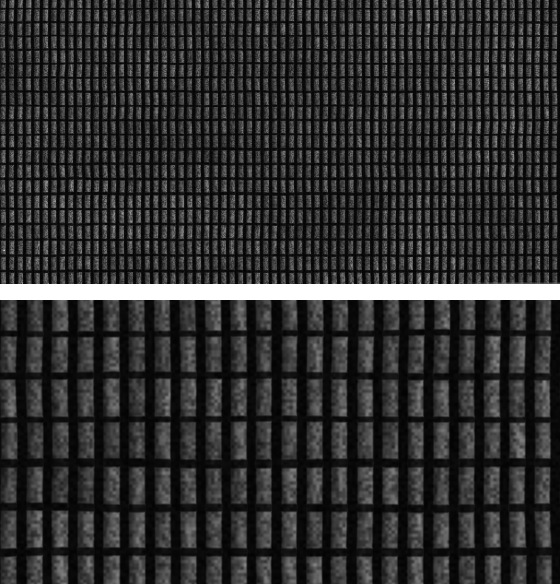
Top: the whole. Bottom: its middle third, enlarged.
Write a Shadertoy shader that draws this pattern.

```glsl
float hash(vec2 p) {
    return fract(sin(dot(p, vec2(127.1, 311.7))) * 43758.5453);
}

float valueNoise(vec2 p) {
    vec2 cell = floor(p), f = fract(p);
    f = f * f * (3.0 - 2.0 * f);
    return mix(mix(hash(cell), hash(cell + vec2(1, 0)), f.x),
               mix(hash(cell + vec2(0, 1)), hash(cell + vec2(1, 1)), f.x), f.y);
}

// Coverage of a groove centred on the nearest whole number
float groove(float x, float halfWidth, float soft) {
    float d = abs(x - floor(x + 0.5));
    return 1.0 - smoothstep(halfWidth - soft, halfWidth + soft, d);
}

void mainImage(out vec4 fragColor, in vec2 fragCoord) {
    vec2 uv = fragCoord / iResolution.xy;
    vec2 pixel = 1.0 / iResolution.xy;
    float down = 1.0 - uv.y - 0.031;

    // Grid of ribs; rows grow slightly taller towards the bottom
    vec2 grid = vec2(uv.x * 66.0 + 0.15, down * (21.1 - 1.75 * down));
    grid.x += 0.12 * (valueNoise(uv * vec2(9.0, 14.0)) - 0.5);
    grid.y += 0.06 * (valueNoise(uv * vec2(22.0, 19.0) + 7.0) - 0.5);
    vec2 tile = floor(grid);
    float across = fract(grid.x);

    // Rounded rib, lit a little to the right of its middle
    float rib = 0.15 + 0.19 * smoothstep(0.1, 0.65, across);
    rib *= 1.0 - 0.4 * smoothstep(0.72, 0.95, across);
    rib *= 0.87 + 0.26 * hash(tile + 3.0);
    rib *= 0.85 + 0.3 * valueNoise(uv * vec2(8.0, 4.0) + 20.0);

    // Rubber grain, fine and streaked along the ribs
    vec2 grainPos = uv * vec2(512.0, 260.0) - 0.5;
    float fine = valueNoise(grainPos);
    float streak = valueNoise(grainPos * vec2(0.8, 0.25) + 50.0);
    float shade = rib * (0.45 + 0.72 * fine + 0.43 * streak);

    // Dark grooves: wide columns, thin row lines of uneven thickness
    float rowLine = floor(grid.y + 0.5);
    float rowWidth = 0.062 + 0.045 * hash(vec2(rowLine, 9.0));
    float columnWidth = 0.17 + 0.04 * hash(vec2(floor(grid.x + 0.5), 4.0));
    float columns = groove(grid.x, columnWidth, 0.03 + 33.0 * pixel.x);
    float rows = groove(grid.y, rowWidth, 0.02 + 10.0 * pixel.y);
    rows *= 0.82 + 0.18 * valueNoise(uv * vec2(200.0, 19.0) + 80.0);
    shade = mix(shade, 0.01 + 0.04 * fine, max(columns, rows));

    // Scattered pale specks
    vec2 speckPos = uv * vec2(341.0, 173.0);
    float speckDist = length(fract(speckPos) - 0.5);
    float speck = step(0.998, hash(floor(speckPos) + 31.0))
                * (1.0 - smoothstep(0.15, 0.6, speckDist));
    shade += 0.55 * speck * (1.0 - 0.7 * max(columns, rows));

    // Worn lower right rim
    float rim = smoothstep(0.8, 0.9, uv.x) * (1.0 - smoothstep(0.002, 0.008, uv.y));
    shade = mix(shade, 0.4, 0.7 * rim);

    fragColor = vec4(vec3(clamp(shade, 0.0, 1.0)), 1.0);
}
```
